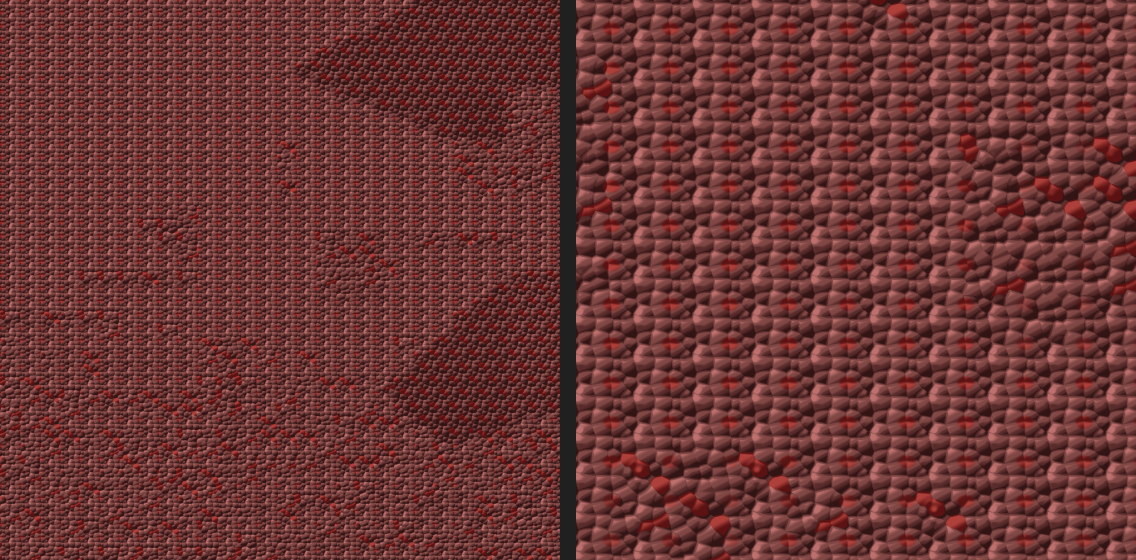
Left: the whole. Right: its middle third, enlarged.
Write a Shadertoy shader that draws this pattern.

```glsl
// Red pebble relief: a small tile of rounded pebbles, a crescent ridge, a pale
// dot and a red bead, repeated over the canvas and lit from above. Wedges of
// darker, staggered tiles and bands of shuffled tiles break up the weave.

const vec2 PEBBLES = vec2(4.0, 3.0);           // pebbles in one tile
const vec2 REPEATS = vec2(28.44, 42.67);       // tiles across and down
const vec2 LIGHT_STEP = vec2(-0.14, 0.24);     // in pebbles
const float TILE_ASPECT = 1.5;
const float SCATTER = 0.75;
const float MID_TONE = 0.44;
const float RELIEF = 0.85;
const float PEBBLE_TONE = 0.22;
const float RED_SHARE = 0.12;
const float WEDGE_SHADE = 0.10;
const float BAND_SHADE = 0.05;
const float STAGGER = 2.0;                     // pebbles shifted per row in wedges
const float RING_RADIUS = 0.25;
const float RING_WIDTH = 0.075;
const int AA = 2;

const vec3 SHADOW = vec3(0.20, 0.08, 0.08);
const vec3 BROWN = vec3(0.35, 0.17, 0.17);
const vec3 ROSE = vec3(0.50, 0.28, 0.27);
const vec3 PINK = vec3(0.74, 0.44, 0.43);
const vec3 RED_DARK = vec3(0.36, 0.07, 0.07);
const vec3 RED_LIT = vec3(0.68, 0.25, 0.23);

float hash(vec2 p) {
    vec3 q = fract(vec3(p.xyx) * 0.1031);
    q += dot(q, q.yzx + 33.33);
    return fract((q.x + q.y) * q.z);
}

// Soft box mask between two corners
float box(vec2 u, vec2 lo, vec2 hi) {
    vec2 d = min(u - lo, hi - u);
    return smoothstep(-0.008, 0.012, min(d.x, d.y));
}

// Soft wedge opening to the right, with upper and lower edge slopes
float wedge(vec2 u, vec2 apex, float up, float down) {
    vec2 d = u - apex;
    return smoothstep(-0.004, 0.008, min(d.x * up - d.y, d.x * down + d.y));
}

// Darker, regular areas
float darkness(vec2 u) {
    float top = wedge(u, vec2(0.51, 0.87), 0.57, 0.41);
    top *= smoothstep(0.0, 0.01, u.y - (u.x > 0.9 ? 0.84 : 0.745));
    float side = wedge(u, vec2(0.68, 0.30), 0.95, 0.83);
    side *= smoothstep(0.0, 0.01, u.y - 0.20 - 0.3 * (u.x - 0.8));
    side *= 1.0 - smoothstep(0.51, 0.53, u.y);
    side *= u.x > 0.905 ? 0.65 : 1.0;
    return max(top, side);
}

// Areas where tiles lose their order
float disorder(vec2 u) {
    float low = 0.8 * smoothstep(0.50, 0.30, u.y + 0.08 * u.x);
    low *= 0.6 + 0.4 * sin(u.y * 88.0 + 2.0 * sin(u.x * 7.0));
    float slant = smoothstep(0.0, 0.8, sin((u.y - 0.6 * u.x) * 95.0));
    slant *= smoothstep(0.6, 0.85, u.x) * smoothstep(0.27, 0.2, u.y);
    float flag = wedge(u, vec2(0.25, 0.60), 0.4, 0.9) * step(u.x, 0.34);
    flag *= smoothstep(0.50, 0.52, u.y);
    float patches = box(u, vec2(0.57, 0.46), vec2(0.69, 0.59)) * 0.8;
    patches = max(patches, box(u, vec2(0.14, 0.485), vec2(0.34, 0.512)));
    patches = max(patches, box(u, vec2(0.0, 0.415), vec2(0.20, 0.44)));
    patches = max(patches, box(u, vec2(0.39, 0.14), vec2(0.43, 0.40)));
    patches = max(patches, box(u, vec2(0.72, 0.555), vec2(0.91, 0.585)));
    patches = max(patches, box(u, vec2(0.82, 0.66), vec2(1.0, 0.83)) * 0.7);
    patches = max(patches, box(u, vec2(0.50, 0.60), vec2(0.525, 0.74)) * 0.5);
    return max(max(low, slant), max(flag, patches));
}

// Tile variety: 0 regular, 1 to 4 shuffled, 7 dark
float variety(vec2 tile) {
    vec2 u = (tile + 0.5) / REPEATS;
    if (darkness(u) > 0.5) return 7.0;
    float shuffled = step(hash(tile + 3.7), disorder(u));
    return shuffled * (1.0 + floor(4.0 * hash(tile + 41.3)));
}

// Height of the topmost pebble, and its random value
vec2 pebble(vec2 p) {
    vec2 g = p * PEBBLES, base = floor(g), best = vec2(-1.0, 0.5);
    for (int k = 0; k < 9; k++) {
        vec2 cell = base + vec2(k % 3, k / 3) - 1.0;
        vec2 tile = floor((cell + 0.5) / PEBBLES);
        float kind = variety(tile);
        vec2 key = cell + (kind > 6.0 ? vec2(STAGGER * tile.y, 0.0) : vec2(0.0));
        key = mod(key, PEBBLES) + kind * 17.0 + 5.0;
        vec2 spot = 0.5 + SCATTER * (vec2(hash(key), hash(key + 31.7)) - 0.5);
        vec2 d = g - cell - spot;
        float pick = hash(key + 63.1);
        float dome = 0.25 * pick - dot(d, d) / mix(0.4, 0.8, pick);
        if (dome > best.x) best = vec2(dome, pick);
    }
    return best;
}

// Offset from the nearest motif centre in a tile
vec2 around(vec2 p, vec2 centre) {
    vec2 d = p - centre;
    return (d - round(d)) * vec2(TILE_ASPECT, 1.0);
}

float crescent(vec2 p) {
    vec2 d = around(p, vec2(0.55, 0.5));
    float ring = (length(d) - RING_RADIUS) / RING_WIDTH;
    return 0.3 * exp(-ring * ring) * smoothstep(0.12, -0.12, d.x);
}

vec3 shade(vec2 u) {
    vec2 p = u * REPEATS, q = p + LIGHT_STEP / PEBBLES;
    float dark = darkness(u), shuffle = disorder(u);
    float order = (1.0 - dark) * (1.0 - 0.8 * min(shuffle, 1.0));
    vec2 stone = pebble(p);
    float slope = stone.x - pebble(q).x + order * (crescent(p) - crescent(q));
    float tone = MID_TONE + RELIEF * slope + PEBBLE_TONE * (stone.y - 0.5);
    vec2 dotOffset = around(p, vec2(0.55, 0.5));
    tone += 0.35 * order * exp(-dot(dotOffset, dotOffset) * 120.0);
    tone -= WEDGE_SHADE * dark + BAND_SHADE * shuffle;
    vec3 col = mix(SHADOW, BROWN, smoothstep(0.14, 0.36, tone));
    col = mix(col, ROSE, smoothstep(0.37, 0.53, tone));
    col = mix(col, PINK, smoothstep(0.62, 0.88, tone));
    // Red pebbles and beads
    float bead = length(around(p, vec2(0.08, 0.72)) * vec2(0.75, 1.0));
    float redness = order * (1.0 - smoothstep(0.12, 0.20, bead));
    redness = max(redness, step(abs(stone.y - 0.6), 0.5 * RED_SHARE));
    vec3 red = mix(RED_DARK, RED_LIT, smoothstep(0.35, 0.75, tone));
    return mix(col, red, redness);
}

void mainImage(out vec4 fragColor, in vec2 fragCoord) {
    vec3 sum = vec3(0.0);
    for (int k = 0; k < AA * AA; k++) {
        vec2 jitter = (vec2(k % AA, k / AA) + 0.5) / float(AA) - 0.5;
        sum += shade((fragCoord + jitter) / iResolution.xy);
    }
    fragColor = vec4(sum / float(AA * AA), 1.0);
}
```
